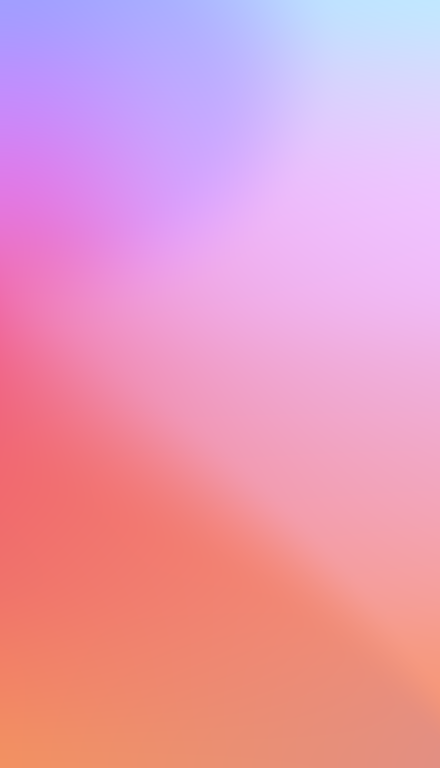
Give the GLSL for this background, as a WebGL 2 fragment shader.

```glsl
#version 300 es
precision highp float;
// A soft mesh-like gradient: a pale sheet running from sky blue through pink
// to peach, overlapped by a round violet glow at the upper left and a coral
// dune at the lower left. Smooth colour ramps are blended by soft masks.

uniform vec2 u_resolution;
out vec4 outColor;

const int STOPS = 9;

// Colours down the left and right sides, evenly spaced from top to bottom
const vec3 LEFT_SIDE[STOPS] = vec3[STOPS](
  vec3(0.61, 0.63, 1.00), vec3(0.77, 0.55, 1.00), vec3(0.89, 0.47, 0.91),
  vec3(0.94, 0.43, 0.69), vec3(0.94, 0.40, 0.51), vec3(0.945, 0.41, 0.43),
  vec3(0.94, 0.44, 0.42), vec3(0.95, 0.51, 0.40), vec3(0.95, 0.58, 0.38));
const vec3 RIGHT_SIDE[STOPS] = vec3[STOPS](
  vec3(0.74, 0.92, 1.00), vec3(0.87, 0.84, 0.99), vec3(0.94, 0.77, 1.00),
  vec3(0.94, 0.74, 0.98), vec3(0.94, 0.68, 0.85), vec3(0.95, 0.65, 0.75),
  vec3(0.96, 0.63, 0.64), vec3(0.97, 0.60, 0.48), vec3(0.95, 0.57, 0.45));

const vec3 PERIWINKLE = vec3(0.67, 0.70, 1.00);
const vec3 ORCHID = vec3(0.91, 0.62, 1.00);
const vec3 APRICOT = vec3(0.96, 0.57, 0.47);
const vec3 DUSTY_ROSE = vec3(0.89, 0.56, 0.51);

// Blends the stops with normalised Gaussian weights, so no bands show
vec3 smoothRamp(vec3 stops[STOPS], float t) {
  vec3 total = vec3(0.0);
  float weightSum = 0.0;
  for (int i = 0; i < STOPS; i++) {
    float offset = t * float(STOPS - 1) - float(i);
    float weight = exp(-1.8 * offset * offset);
    total += weight * stops[i];
    weightSum += weight;
  }
  return total / weightSum;
}

// One inside a shape, zero outside, with an edge of the given half width
float softMask(float signedDistance, float halfWidth) {
  return 1.0 - smoothstep(-halfWidth, halfWidth, signedDistance);
}

// Quick rise from the left that levels off towards the right
float easeAcross(float x) {
  return (1.0 - exp(-2.4 * x)) / (1.0 - exp(-2.4));
}

// Height of the dune's crest, measured down from the top
float duneCrest(float x) {
  return 0.5 + 0.29 * x + 0.14 * x * x * x;
}

void main() {
  vec2 uv = gl_FragCoord.xy / u_resolution;
  float x = uv.x;
  float depth = 1.0 - uv.y;
  vec2 p = vec2(x * u_resolution.x / u_resolution.y, depth);

  // Pale sheet
  vec3 leftColor = smoothRamp(LEFT_SIDE, depth);
  vec3 color = mix(leftColor, smoothRamp(RIGHT_SIDE, depth), easeAcross(x));

  // Violet glow
  vec3 glowRim = mix(PERIWINKLE, ORCHID, clamp(depth / 0.36, 0.0, 1.0));
  vec3 glowColor = mix(leftColor, glowRim, smoothstep(0.0, 0.52, x));
  float glowDistance = length(p - vec2(0.10, 0.11)) - 0.25;
  float glowSoftness = mix(0.11, 0.07, smoothstep(0.0, 0.3, depth));
  color = mix(color, glowColor, softMask(glowDistance, glowSoftness));

  // Coral dune, its crest sharper towards the right
  vec3 duneRight = mix(APRICOT, DUSTY_ROSE, smoothstep(0.7, 1.0, depth));
  vec3 duneColor = mix(leftColor, duneRight, x);
  float duneSoftness = mix(0.14, 0.045, x);
  color = mix(color, duneColor, softMask(duneCrest(x) - depth, duneSoftness));

  outColor = vec4(color, 1.0);
}
```
